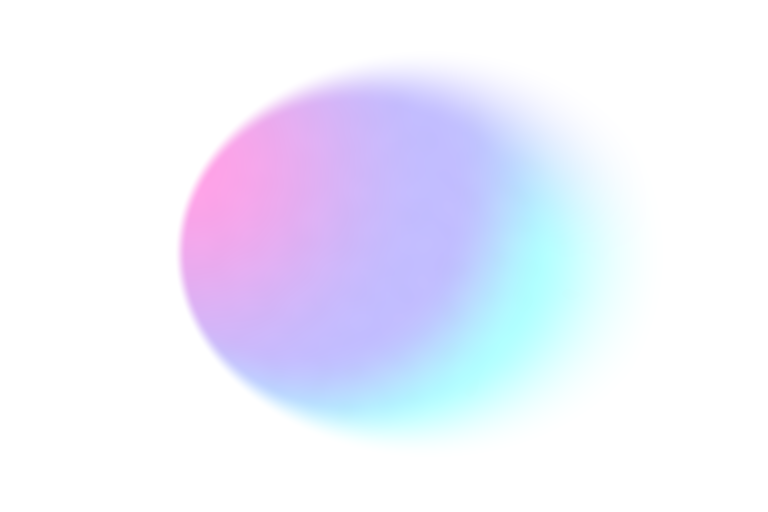
Reproduce this background procedurally as a WebGL 1 fragment shader.

```glsl
precision highp float;

uniform vec2 u_resolution;

// Colours
const vec3 WHITE = vec3(1.0);
const vec3 PINK = vec3(1.0, 0.635, 0.905);
const vec3 LAVENDER = vec3(0.76, 0.74, 1.0);
const vec3 CYAN = vec3(0.69, 1.0, 1.0);

// Layout, in canvas heights from the centre
const vec2 ORB_CENTER = vec2(0.002, 0.004);
const vec2 ORB_RADII = vec2(0.400, 0.342);
const vec2 PINK_CENTER = vec2(-0.379, 0.168);
const float PINK_REACH = 0.488;
const vec2 CYAN_CENTER = vec2(-0.164, 0.109);
const float CYAN_INNER = 0.293;
const float CYAN_OUTER = 0.498;
const float CYAN_FULL_Y = -0.027;
const float CYAN_NONE_Y = 0.402;

// Edge softness grows from left to right
const float BLUR_MIN = 0.012;
const float BLUR_GROWTH = 0.125;
const float BLUR_POWER = 1.6;

// Faint mottling
const float MOTTLE_SCALE = 20.0;
const float MOTTLE_AMOUNT = 0.008;

vec2 hashGradient(vec2 cell) {
  float angle = 6.28318 * fract(sin(dot(cell, vec2(127.1, 311.7))) * 43758.5);
  return vec2(cos(angle), sin(angle));
}

float cornerNoise(vec2 cell, vec2 local, vec2 corner) {
  return dot(hashGradient(cell + corner), local - corner);
}

float gradientNoise(vec2 p) {
  vec2 cell = floor(p);
  vec2 f = fract(p);
  vec2 s = f * f * (3.0 - 2.0 * f);
  float low = mix(cornerNoise(cell, f, vec2(0.0, 0.0)),
                  cornerNoise(cell, f, vec2(1.0, 0.0)), s.x);
  float high = mix(cornerNoise(cell, f, vec2(0.0, 1.0)),
                   cornerNoise(cell, f, vec2(1.0, 1.0)), s.x);
  return mix(low, high, s.y);
}

// Approximate signed distance, negative inside
float ellipseDistance(vec2 p, vec2 radii) {
  float k = length(p / radii);
  float slope = length(p / (radii * radii));
  return k * (k - 1.0) / max(slope, 0.0001);
}

vec3 orbColor(vec2 p) {
  float pink = 1.0 - smoothstep(0.0, PINK_REACH, distance(p, PINK_CENTER));
  float cyan = smoothstep(CYAN_INNER, CYAN_OUTER, distance(p, CYAN_CENTER));
  cyan *= 1.0 - smoothstep(CYAN_FULL_Y, CYAN_NONE_Y, p.y);
  vec3 color = mix(mix(LAVENDER, PINK, pink), CYAN, cyan);
  return color + MOTTLE_AMOUNT * gradientNoise(p * MOTTLE_SCALE);
}

void main() {
  vec2 p = (gl_FragCoord.xy - 0.5 * u_resolution) / u_resolution.y;

  // Soft coverage of the orb
  vec2 q = p - ORB_CENTER;
  float across = clamp(0.5 + 0.5 * q.x / ORB_RADII.x, 0.0, 1.1);
  float blur = BLUR_MIN + BLUR_GROWTH * pow(across, BLUR_POWER);
  float coverage = 1.0 - smoothstep(-blur, blur, ellipseDistance(q, ORB_RADII));

  gl_FragColor = vec4(mix(WHITE, orbColor(p), coverage), 1.0);
}
```
